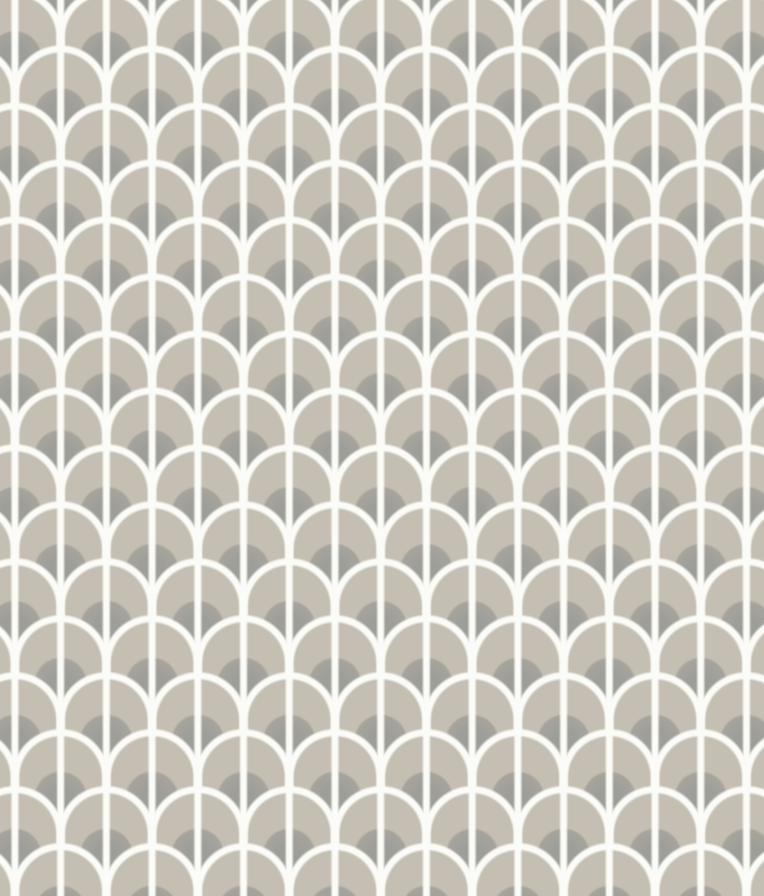
Reproduce this pattern procedurally as a Shadertoy shader.

```glsl
// Overlapping arch scallops with grey fans, split by evenly spaced white vertical lines.
#define TILES_HIGH 9.798              // arch widths in the canvas height
#define ROW_STEP 0.623                // drop between staggered rows, in arch widths
#define ORIGIN vec2(0.663, 0.536)     // crown of row zero, from the upper left
#define ARCH_RADIUS 0.492
#define FAN_RADIUS 0.285
#define FAN_DROP 0.714                // fan centre below the crown
#define HALF_LINE 0.038
#define SOFTNESS 0.02
#define BEIGE vec3(0.77, 0.75, 0.70)
#define WHITE vec3(0.985, 0.985, 0.967)
#define FAN_RIM vec3(0.65, 0.64, 0.61)
#define FAN_CORE vec3(0.62, 0.62, 0.60)

// Coverage of the region where the signed distance is negative.
float cover(float dist, float soft) {
    return 1.0 - smoothstep(-soft, soft, dist);
}

// Round-topped arch with its crown at the origin, y pointing down.
float archDistance(vec2 p) {
    return length(vec2(p.x, min(p.y - ARCH_RADIUS, 0.0))) - ARCH_RADIUS;
}

// Paints one arch, its fan and its outline over the colour below.
vec3 paintArch(vec3 below, vec2 p, float soft) {
    float arch = archDistance(p);
    float fanReach = length(p - vec2(0.0, FAN_DROP));
    vec3 fan = mix(FAN_CORE, FAN_RIM, smoothstep(0.1, FAN_RADIUS, fanReach));
    vec3 body = mix(BEIGE, fan, cover(fanReach - FAN_RADIUS, soft));
    vec3 color = mix(below, body, cover(arch, soft));
    return mix(color, WHITE, cover(abs(arch) - HALF_LINE, soft));
}

void mainImage(out vec4 fragColor, in vec2 fragCoord) {
    float scale = TILES_HIGH / iResolution.y;
    vec2 p = vec2(fragCoord.x, iResolution.y - fragCoord.y) * scale - ORIGIN;
    float soft = max(SOFTNESS, 0.75 * scale);

    // Staggered rows, each lower row covering the ones above it
    vec3 color = WHITE;
    float nearestRow = floor(p.y / ROW_STEP);
    for (int i = -2; i <= 1; i++) {
        float row = nearestRow + float(i);
        float x = fract(p.x + 0.5 * mod(row, 2.0) + 0.5) - 0.5;
        color = paintArch(color, vec2(x, p.y - row * ROW_STEP), soft);
    }

    // Vertical lines through every arch centre and side
    float lineDistance = abs(fract(p.x * 2.0 + 0.5) - 0.5) * 0.5 - HALF_LINE;
    color = mix(color, WHITE, cover(lineDistance, soft));
    fragColor = vec4(color, 1.0);
}
```
